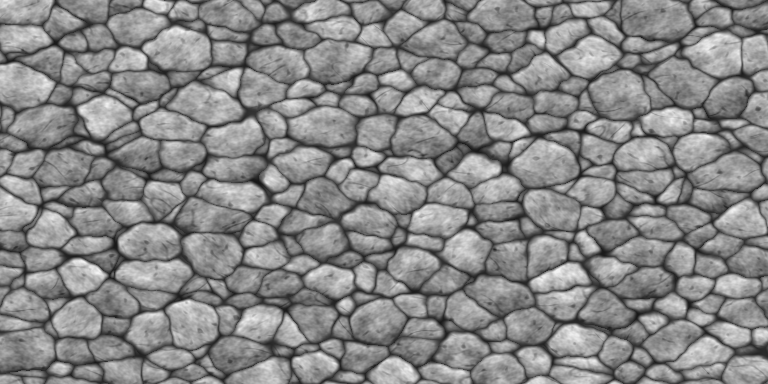
This texture is drawn by a WebGL 2 fragment shader. Its source:

```glsl
#version 300 es
precision highp float;

uniform vec2 u_resolution;
out vec4 fragColor;

const vec2 GRID = vec2(11.3, 17.0);  // stones per canvas height, across and up

vec3 hash3(vec2 p) {
    vec3 q = fract(p.xyx * vec3(0.1031, 0.1030, 0.0973));
    q += dot(q, q.yxz + 33.33);
    return fract((q.xxy + q.yzz) * q.zyx);
}

float gradientDot(vec2 cell, vec2 offset) {
    float angle = 6.2832 * hash3(cell + 71.0).x;
    return dot(vec2(cos(angle), sin(angle)), offset);
}

float gradientNoise(vec2 p) {
    vec2 i = floor(p), f = fract(p);
    vec2 u = f * f * f * (f * (f * 6.0 - 15.0) + 10.0);
    vec2 e = vec2(1.0, 0.0);
    return mix(mix(gradientDot(i, f), gradientDot(i + e, f - e), u.x),
               mix(gradientDot(i + e.yx, f - e.yx), gradientDot(i + 1.0, f - 1.0), u.x), u.y);
}

float fbm(vec2 p) {
    float sum = 0.0, amplitude = 1.0;
    for (int i = 0; i < 4; i++) {
        sum += amplitude * gradientNoise(p);
        p = mat2(1.62, 1.2, -1.2, 1.62) * p + 5.3;
        amplitude *= 0.62;
    }
    return sum;
}

// Cell id near p; odd rows are shifted by half a stone
vec2 cellAt(vec2 p, vec2 step) {
    float row = floor(p.y) + step.y;
    return vec2(floor(p.x - 0.5 * mod(row, 2.0)) + step.x, row);
}

// Stone centre in xy, size weight in z
vec3 stoneSite(vec2 cell) {
    vec3 h = hash3(cell + 19.0);
    vec2 centre = cell + vec2(0.5 * mod(cell.y, 2.0), 0.0) + 0.5 + 0.84 * (h.xy - 0.5);
    return vec3(centre, 1.15 * h.z * h.z);
}

float power(vec2 p, vec3 site) {
    vec2 d = p - site.xy;
    return dot(d, d) - site.z;
}

void main() {
    vec2 uv = gl_FragCoord.xy / u_resolution.y;
    vec2 p = uv * GRID;
    p += 0.26 * vec2(gradientNoise(uv * 9.0), gradientNoise(uv * 9.0 + 40.0));
    p += 0.13 * vec2(gradientNoise(uv * 31.0 + 7.0), gradientNoise(uv * 31.0 + 90.0));

    // Find the stone that owns this point
    float best = 1e3;
    vec2 owner = vec2(0.0);
    for (int j = -2; j <= 2; j++)
    for (int i = -2; i <= 2; i++) {
        vec2 cell = cellAt(p, vec2(i, j));
        float value = power(p, stoneSite(cell));
        if (value < best) { best = value; owner = cell; }
    }
    vec3 site = stoneSite(owner);

    // Smooth distance to the joints, and the outward direction of the nearest one
    float weightSum = 0.0;
    vec2 outward = vec2(0.0);
    for (int j = -2; j <= 2; j++)
    for (int i = -2; i <= 2; i++) {
        vec2 cell = cellAt(p, vec2(i, j));
        if (distance(cell, owner) < 0.5) continue;
        vec3 other = stoneSite(cell);
        vec2 normal = (other.xy - site.xy) * GRID;
        float gap = 0.5 * (power(p, other) - best) / max(length(normal), 0.5);
        float weight = exp(-190.0 * gap);
        weightSum += weight;
        outward += weight * normalize(normal + 1e-4);
    }
    float edge = -log(max(weightSum, 1e-12)) / 190.0;
    outward /= max(weightSum, 1e-12);

    // Stone face: own tone, tilt, grain along its own bedding, pits and cracks
    vec3 rnd = hash3(owner + 133.0);
    float angle = 1.3 * (rnd.y - 0.5);
    mat2 bedding = mat2(cos(angle), -sin(angle), sin(angle), cos(angle));
    vec2 q = bedding * uv * vec2(1.0, 1.0) + 9.0 * rnd.xz;
    q.y *= 1.45;
    float tone = mix(0.54, 0.76, rnd.x);
    tone += 0.09 * dot(p - site.xy, vec2(rnd.z - 0.5, 0.55));
    tone += 0.23 * fbm(q * 15.0);
    tone += 0.10 * gradientNoise(q * 75.0);
    float crack = 1.0 - smoothstep(0.0, 0.07, abs(gradientNoise(q * vec2(9.0, 14.0) + 3.0)));
    tone -= 0.13 * crack * smoothstep(0.0, 0.3, gradientNoise(q * 11.0 + 60.0));
    tone -= 0.20 * smoothstep(0.3, 0.6, gradientNoise(q * 42.0 + 21.0));

    // Rounded shoulders lit from above
    float shoulder = exp(-75.0 * max(edge, 0.0));
    tone += shoulder * (0.11 * outward.y - 0.04);

    // Dark joints of uneven depth
    float opening = 0.003 * gradientNoise(uv * 13.0 + 30.0);
    float face = smoothstep(-0.005, 0.0085, edge + opening);
    float joint = 0.15 + 0.12 * gradientNoise(uv * 22.0 + 50.0);
    float grey = mix(joint, tone, face);
    fragColor = vec4(vec3(clamp(grey, 0.05, 0.95)), 1.0);
}
```
